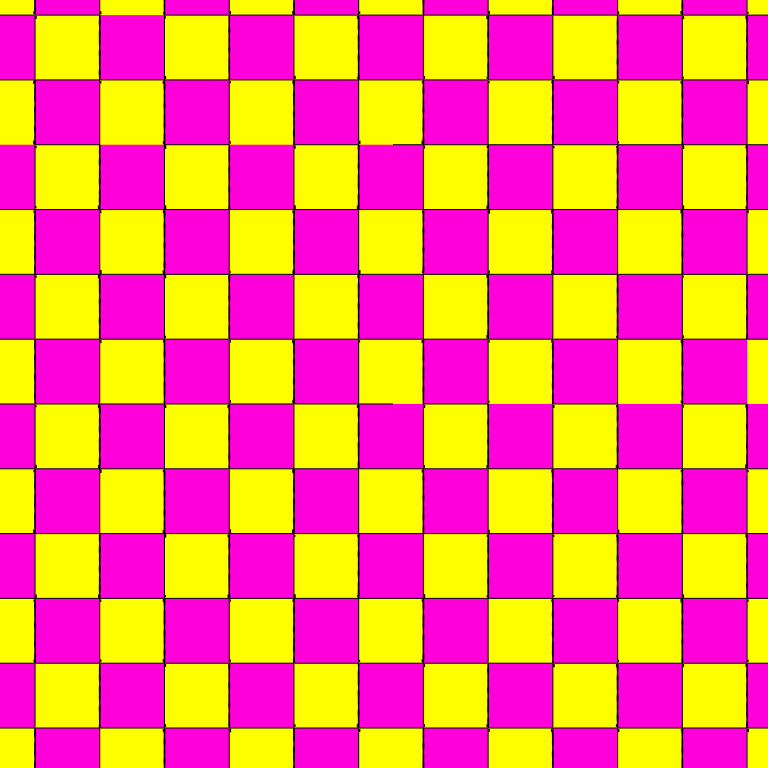
Give the GLSL for this pattern, as a three.js fragment shader.

```glsl
varying vec2 vUv;

float hash(vec2 p) {
  return fract(sin(dot(p, vec2(127.1, 311.7))) * 4375.85);
}

// 1 when the cell belongs to the yellow half of the checker
float isYellow(vec2 cell) {
  return 1.0 - mod(cell.x + cell.y, 2.0);
}

// Antialiased coverage of a band of the given half width
float band(float dist, float halfWidth, float aa) {
  float lo = clamp(dist - 0.5 * aa, -halfWidth, halfWidth);
  float hi = clamp(dist + 0.5 * aa, -halfWidth, halfWidth);
  return (hi - lo) / aa;
}

void main() {
  vec2 p = vUv * vec2(11.865, 11.85) + vec2(0.459, 0.383);
  vec2 aa = max(fwidth(p), vec2(0.0001));
  vec2 cell = floor(p);
  vec2 line = floor(p + 0.5);
  vec2 d = p - line;

  // Checker with smooth borders
  vec2 wave = abs(fract(p * 0.5 - 0.25) - 0.5) * 4.0 - 1.0;
  vec2 side = clamp(-wave / (2.0 * aa), -0.5, 0.5);
  float yellow = 0.5 + 2.0 * side.x * side.y;

  // Upright lines: heavier and rougher on the right of yellow tiles
  float rightEdge = isYellow(vec2(line.x - 1.0, cell.y));
  float rough = sin(p.y * 23.0 + line.x * 5.0) + sin(p.y * 41.0 + line.x * 2.3);
  float halfWidth = mix(0.008, 0.0135 + 0.0015 * rough, rightEdge);
  float upright = band(d.x, halfWidth, aa.x);
  upright *= 1.0 - 0.8 * float(line.x == 12.0 && cell.y == 6.0);

  // Level lines, with a few stretches lost beneath yellow tiles
  float level = band(d.y, 0.008, aa.y);
  bool lost = (line.y == 10.0 && vUv.x < 0.512)
           || (line.y == 6.0 && vUv.x > 0.512)
           || (line.y == 12.0 && cell.x == 2.0);
  level *= 1.0 - float(lost) * isYellow(vec2(cell.x, line.y));

  // Small ragged nicks inside the tile corners
  float seed = hash(line + 0.37 * sign(d));
  float nick = band(d.x, 0.018 + 0.012 * seed, aa.x)
             * band(abs(d.y) - 0.035, 0.01 + 0.022 * seed, aa.y)
             * step(0.35, seed) * yellow;

  vec3 color = mix(vec3(1.0, 0.0, 0.86), vec3(1.0, 0.995, 0.0), yellow);
  float ink = max(max(upright, level), nick);
  gl_FragColor = vec4(mix(color, vec3(0.03, 0.02, 0.03), ink), 1.0);
}
```
